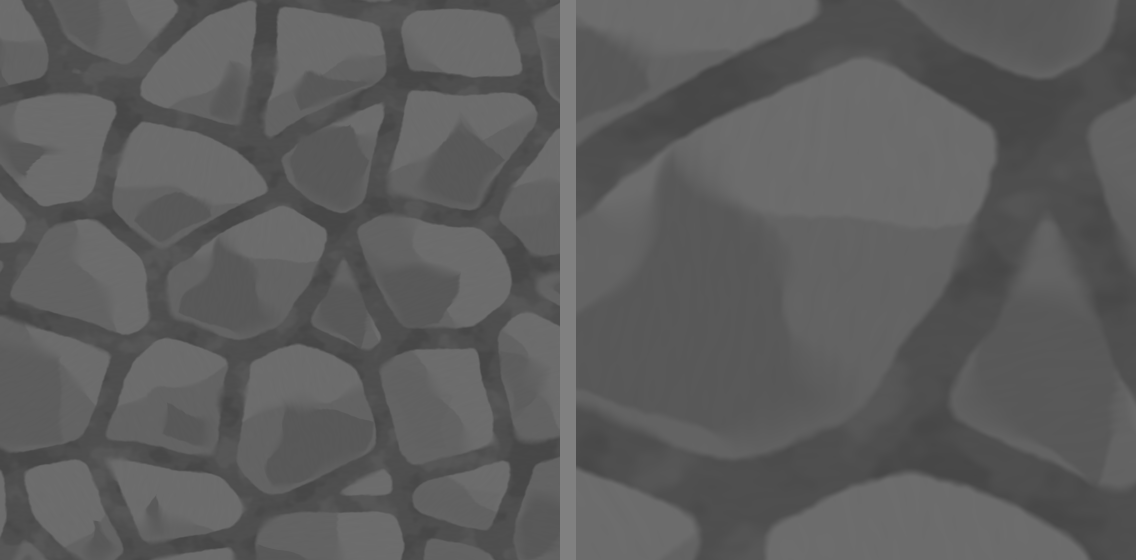
Left, the full canvas; right, a detail of the centre.
Reproduce this texture procedurally as a Shadertoy shader.

```glsl
// Draws a hand-painted grey cobblestone wall with faceted stones and dark mortar.

const vec2  GRID         = vec2(4.4, 5.0);  // stones across and up
const float JITTER       = 0.78;            // scatter of stone centres
const float SIZE_SPREAD  = 0.48;            // weight gap between boulders and pebbles
const float HALF_GAP     = 0.082;           // half the mortar width, in cells
const float CORNER_ROUND = 0.032;
const float EDGE_SOFT    = 0.012;
const float WARP         = 0.07;            // bend of the outlines
const float GRAIN        = 0.007;           // brush streak strength

const float LIGHT_FACE   = 0.424;
const float MID_FACE     = 0.388;
const float DARK_FACE    = 0.347;
const float MORTAR       = 0.308;
const float MORTAR_DARK  = 0.280;
const float MORTAR_LIGHT = 0.340;

vec2 hash2(vec2 p) {
    p = vec2(dot(p, vec2(127.1, 311.7)), dot(p, vec2(269.5, 183.3)));
    return fract(sin(p) * 43758.5453);
}

vec2 direction(float angle) {
    return vec2(cos(angle), sin(angle));
}

// Gradient noise, roughly -0.7 to 0.7
float cornerGradient(vec2 cell, vec2 offset) {
    return dot(direction(6.2832 * hash2(cell).x), offset);
}

float noise(vec2 p) {
    vec2 i = floor(p), f = p - i;
    vec2 u = f * f * f * (f * (f * 6.0 - 15.0) + 10.0);
    vec2 e = vec2(1.0, 0.0);
    float low  = mix(cornerGradient(i, f), cornerGradient(i + e, f - e), u.x);
    float high = mix(cornerGradient(i + e.yx, f - e.yx), cornerGradient(i + 1.0, f - 1.0), u.x);
    return mix(low, high, u.y);
}

float fbm(vec2 p) {
    return noise(p) + 0.5 * noise(p * 2.1 + 7.3) + 0.25 * noise(p * 4.3 + 19.1);
}

// Stone centre in xy, size weight in z
vec3 stoneSeed(vec2 cell) {
    vec2 centre = cell + 0.5 + JITTER * (hash2(cell) - 0.5);
    float small = hash2(cell + 51.7).x;
    return vec3(centre, SIZE_SPREAD * (1.0 - small * small * small));
}

float power(vec2 p, vec3 seed) {
    vec2 d = p - seed.xy;
    return dot(d, d) - seed.z;
}

// Weighted Voronoi: finds the owning cell and returns the rounded edge distance
float stoneEdge(vec2 p, out vec2 owner) {
    vec2 base = floor(p);
    float best = 1e5;
    for (int y = -2; y <= 2; y++)
    for (int x = -2; x <= 2; x++) {
        vec2 cell = base + vec2(x, y);
        float d = power(p, stoneSeed(cell));
        if (d < best) { best = d; owner = cell; }
    }
    vec3 own = stoneSeed(owner);
    float sum = 0.0;
    for (int y = -2; y <= 2; y++)
    for (int x = -2; x <= 2; x++) {
        vec2 cell = owner + vec2(x, y);
        if (x == 0 && y == 0) continue;
        vec3 other = stoneSeed(cell);
        float d = (power(p, other) - best) / (2.0 * length(other.xy - own.xy));
        sum += exp(-d / CORNER_ROUND);
    }
    return -CORNER_ROUND * log(sum);
}

// Broad painted planes: light top, middle side and a dark wedge
float stoneTone(vec2 q, vec2 id, float inside) {
    vec2 r = hash2(id + 13.1), s = hash2(id + 37.9), t = hash2(id + 71.3);
    float lean = -2.2 + 2.4 * (r.x - 0.5);
    vec2 axis = direction(lean);
    vec2 along = vec2(dot(q, axis), dot(q, vec2(-axis.y, axis.x)));
    float streak = noise(along * vec2(9.0, 36.0) + id * 5.0);
    float bend = 0.15 * noise(q * 2.6 + id * 3.7) + 0.012 * streak;
    float blur = mix(0.012, 0.11, smoothstep(-0.15, 0.4, noise(q * 3.0 + id * 9.1)));

    float side = along.x + bend - mix(-0.16, 0.08, r.y);
    float wedge = min(dot(q, direction(lean + 0.5 + 0.7 * s.x)) + bend,
                      dot(q, direction(lean - 0.4 - 0.7 * s.y)) - bend) + mix(0.0, 0.15, t.x);
    float rim = smoothstep(-blur, blur, inside - 0.09 * t.y + 0.6 * bend);
    float dark = smoothstep(-blur, blur, wedge) * rim * smoothstep(0.05, 0.4, s.x);

    float tone = mix(LIGHT_FACE, MID_FACE, smoothstep(-blur, blur, side));
    return mix(tone, DARK_FACE, dark) + GRAIN * streak;
}

// Dark joint with soft patches of lighter and deeper paint
float mortarTone(vec2 p) {
    float patches = fbm(p * 2.3 + 31.0) + 0.15 * noise(p * 17.0);
    float tone = mix(MORTAR, MORTAR_LIGHT, smoothstep(0.08, 0.42, patches));
    tone = mix(tone, MORTAR_DARK, smoothstep(0.1, 0.4, -patches));
    return tone + GRAIN * noise(p * vec2(14.0, 30.0));
}

void mainImage(out vec4 fragColor, in vec2 fragCoord) {
    vec2 p = fragCoord / iResolution.y * GRID + vec2(3.0, 8.0);
    vec2 bent = p + WARP * vec2(noise(p * 1.9), noise(p * 1.9 + 43.0));

    vec2 id;
    float inside = stoneEdge(bent, id) - HALF_GAP;
    inside += 0.012 * noise(p * 9.0) + 0.005 * noise(p * 30.0);

    float soft = EDGE_SOFT * (1.0 + 2.5 * smoothstep(0.1, 0.5, noise(p * 2.7 + 5.0)));
    float cover = smoothstep(-soft, soft, inside);
    float tone = mix(mortarTone(p), stoneTone(bent - stoneSeed(id).xy, id, inside), cover);
    fragColor = vec4(vec3(tone), 1.0);
}
```
